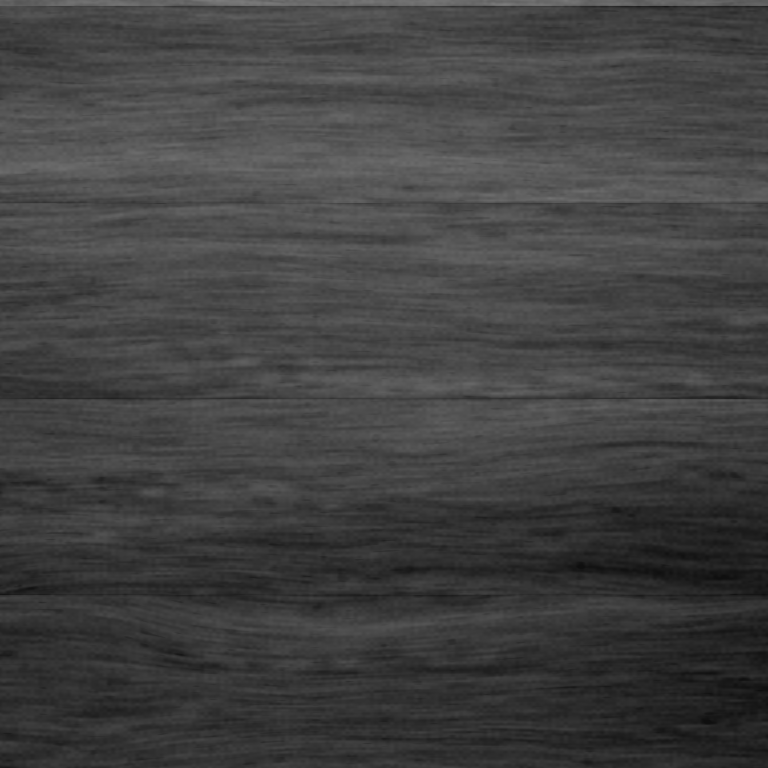
This texture is drawn by a WebGL 1 fragment shader. Its source:

```glsl
precision highp float;
uniform vec2 u_resolution;

#define BOARD_HEIGHT 0.2557
#define TOP_SEAM 0.992
#define BASE_TONE 0.203
#define LIGHT_GAIN 0.13
#define EDGE_FALLOFF 0.17
#define BOARD_SLOPE 0.075
#define BAND_GAIN 0.15
#define STREAK_GAIN 0.095
#define FIBRE_GAIN 0.065
#define SPECKLE_GAIN 0.04
#define SEAM_WIDTH 0.0016
#define SEAM_DEPTH 0.06

float hash(vec2 p) {
  return fract(sin(dot(p, vec2(12.9898, 78.233))) * 43758.5453);
}

float noise(vec2 p) {
  vec2 cell = floor(p);
  vec2 f = fract(p);
  f = f * f * (3.0 - 2.0 * f);
  float low = mix(hash(cell), hash(cell + vec2(1.0, 0.0)), f.x);
  float high = mix(hash(cell + vec2(0.0, 1.0)), hash(cell + vec2(1.0, 1.0)), f.x);
  return mix(low, high, f.y);
}

// Noise centred on zero
float grain(vec2 p) {
  return noise(p) - 0.5;
}

// Bends the grain lines; the lower boards are wavier
vec2 bendGrain(vec2 p, float board) {
  float sway = mix(0.02, 0.06, step(1.5, board));
  float seed = board * 7.3;
  p.y += sway * grain(vec2(p.x * 2.6 + seed, p.y * 5.0));
  p.y += 0.009 * grain(vec2(p.x * 8.0 + seed, p.y * 22.0));
  return p + vec2(seed, board * 0.37 + 1.0);
}

// Layers of grain from broad bands down to single fibres
float woodGrain(vec2 p) {
  float bands = 0.6 * grain(p * vec2(1.1, 23.0)) + 0.4 * grain(p * vec2(2.3, 51.0));
  float streaks = 0.55 * grain(p * vec2(4.0, 95.0)) + 0.45 * grain(p * vec2(9.0, 160.0) + 3.7);
  float fibres = grain(p * vec2(22.0, 260.0) + 9.1);
  float tone = BAND_GAIN * bands + STREAK_GAIN * streaks + FIBRE_GAIN * fibres;

  // Curly figure in scattered patches
  float patches = smoothstep(0.5, 0.85, noise(p * vec2(3.5, 26.0) + 5.3));
  tone += 0.09 * patches * grain(p * vec2(34.0, 105.0));

  // Thin dark veins and short pores
  float vein = smoothstep(0.74, 0.98, noise(p * vec2(2.2, 72.0) + 17.0));
  float pore = smoothstep(0.8, 1.0, noise(p * vec2(45.0, 210.0) + 31.0));
  return tone - 0.045 * vein - 0.04 * pore;
}

// Soft light from above that fades to the sides
float lighting(vec2 p) {
  float side = p.x - 0.43;
  float corner = smoothstep(0.6, 1.0, p.x) * smoothstep(0.55, 0.2, p.y);
  return BASE_TONE + LIGHT_GAIN * smoothstep(0.0, 0.85, p.y)
       - EDGE_FALLOFF * side * side - 0.025 * corner;
}

void main() {
  vec2 uv = gl_FragCoord.xy / u_resolution;

  // Boards count downward from the top seam
  float row = (TOP_SEAM - uv.y) / BOARD_HEIGHT;
  float board = floor(row);
  float across = row - board;

  float tone = lighting(uv);
  tone += BOARD_SLOPE * cos(board * 1.5708) * (across - 0.5);
  tone += 0.07 * step(row, 0.0);
  tone += woodGrain(bendGrain(uv, board));
  tone += SPECKLE_GAIN * grain(uv * vec2(190.0, 240.0));

  // Seams: a fine dark line with a faint shadow
  float seamDistance = min(across, 1.0 - across) * BOARD_HEIGHT;
  float seamStrength = 0.45 + 0.55 * noise(vec2(uv.x * 5.0, floor(row + 0.5) * 3.1));
  float seam = 1.0 - smoothstep(0.0, SEAM_WIDTH + 1.0 / u_resolution.y, seamDistance);
  tone -= seamStrength * (SEAM_DEPTH * seam + 0.025 * exp(-across * BOARD_HEIGHT / 0.008) * step(board, 1.5));

  gl_FragColor = vec4(vec3(clamp(tone, 0.06, 0.5)), 1.0);
}
```
